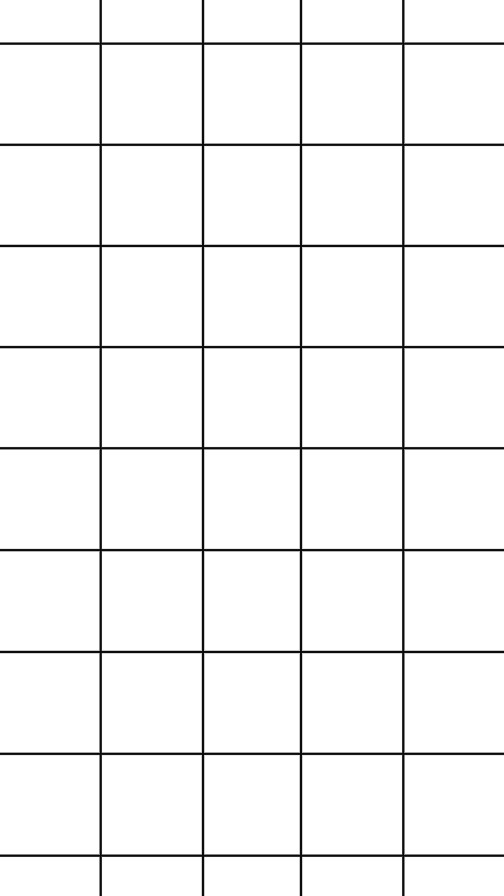
Give the GLSL for this pattern, as a Shadertoy shader.

```glsl
// A plain grid of thin near-black rules on white paper, five cells across.
// Each axis repeats the distance to its nearest rule outward from the canvas
// centre; a slightly different pitch per side gives the uneven spacing.

const vec3 PAPER = vec3(1.0);
const vec3 INK = vec3(0.04);

// All lengths are fractions of the canvas width.
const float RULE_WIDTH = 0.0047;
const float COLUMN_PITCH = 0.2030;
const float COLUMN_START = 0.0972;   // centre to the first vertical rule
const float ROW_PITCH_UPPER = 0.2007;
const float ROW_PITCH_LOWER = 0.2021;
const float ROW_CENTRE = -0.0005;    // height of the middle horizontal rule

// Distance from t to the nearest of the rules at start + n * pitch.
float ruleDistance(float t, float start, float pitch) {
    return abs(fract((t - start) / pitch + 0.5) - 0.5) * pitch;
}

// Soft-edged coverage of a rule at distance d from its axis.
float ruleCoverage(float d, float width, float blur) {
    return 1.0 - smoothstep(-blur, blur, d - 0.5 * width);
}

void mainImage(out vec4 fragColor, in vec2 fragCoord) {
    vec2 p = (fragCoord - 0.5 * iResolution.xy) / iResolution.x;
    float blur = 0.75 / iResolution.x;

    // Columns mirror about the centre, leaving the middle cell narrower.
    float columnDist = ruleDistance(abs(p.x), COLUMN_START, COLUMN_PITCH);

    // Rows spread from the middle rule.
    float y = p.y - ROW_CENTRE;
    float rowPitch = y > 0.0 ? ROW_PITCH_UPPER : ROW_PITCH_LOWER;
    float rowDist = ruleDistance(y, 0.0, rowPitch);

    float ink = ruleCoverage(min(columnDist, rowDist), RULE_WIDTH, blur);
    fragColor = vec4(mix(PAPER, INK, ink), 1.0);
}
```
